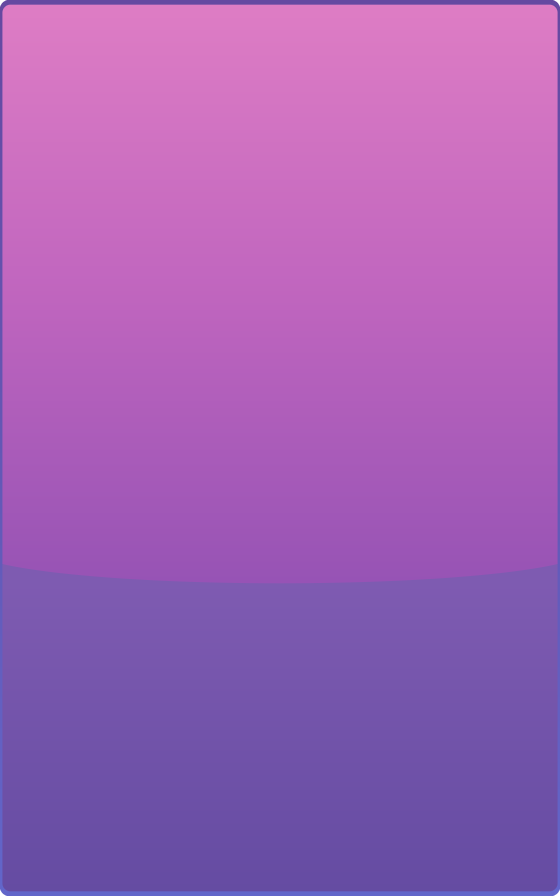
Reproduce this background procedurally as a Shadertoy shader.

```glsl
// A rounded panel: a glossy pink-to-violet upper field with a bowed lower edge
// rests on an indigo base, inside a thin violet-to-blue frame.
// Built from rounded-box distances, an elliptic arc and vertical gradients.

const vec3 PINK = vec3(0.872, 0.490, 0.770);
const vec3 ORCHID = vec3(0.750, 0.396, 0.746);
const vec3 VIOLET = vec3(0.590, 0.326, 0.708);
const vec3 BASE_TOP = vec3(0.496, 0.356, 0.695);
const vec3 BASE_BOTTOM = vec3(0.394, 0.295, 0.635);
const vec3 FRAME_TOP = vec3(0.395, 0.285, 0.630);
const vec3 FRAME_BOTTOM = vec3(0.385, 0.400, 0.790);
const vec3 OUTSIDE = vec3(1.0);

// Signed distance to a centred box with rounded corners.
float roundedBox(vec2 p, vec2 halfSize, float radius) {
    vec2 q = abs(p) - halfSize + radius;
    return length(max(q, 0.0)) + min(max(q.x, q.y), 0.0) - radius;
}

// Antialiased coverage: 1 where the distance is negative.
float coverage(float dist, float pixel) {
    return clamp(0.5 - dist / pixel, 0.0, 1.0);
}

// Three colours in sequence, the middle one placed at t = middle.
vec3 threeStop(vec3 a, vec3 b, vec3 c, float middle, float t) {
    vec3 first = mix(a, b, clamp(t / middle, 0.0, 1.0));
    return mix(first, c, clamp((t - middle) / (1.0 - middle), 0.0, 1.0));
}

// Depth of the bowed edge; u runs from -1 to 1 across the panel.
float bowedEdge(float u, float lowest, float rise) {
    float reach = u / 1.1;
    return lowest - rise * (1.0 - sqrt(max(1.0 - reach * reach, 0.0)));
}

void mainImage(out vec4 fragColor, in vec2 fragCoord) {
    // Height is one unit; depth is measured down from the top.
    float pixel = 1.0 / iResolution.y;
    vec2 halfSize = 0.5 * iResolution.xy * pixel;
    vec2 p = fragCoord * pixel - halfSize;
    float depth = 0.5 - p.y;

    // Base and glossy field
    float seam = 0.651;
    vec3 base = mix(BASE_TOP, BASE_BOTTOM,
                    clamp((depth - seam) / (1.0 - seam), 0.0, 1.0));
    vec3 gloss = threeStop(PINK, ORCHID, VIOLET, 0.51, depth / seam);
    float edge = bowedEdge(p.x / halfSize.x, seam, 0.038);
    vec3 panel = mix(base, gloss, coverage(depth - edge, pixel));

    // Frame and outer corners
    vec3 frame = mix(FRAME_TOP, FRAME_BOTTOM, depth);
    vec2 border = vec2(0.0027, 0.0052);
    float inner = roundedBox(p, halfSize - border, 0.009);
    float outer = roundedBox(p, halfSize + 0.5 * pixel, 0.012);
    vec3 color = mix(frame, panel, coverage(inner, pixel));
    color = mix(OUTSIDE, color, coverage(outer, pixel));

    fragColor = vec4(color, 1.0);
}
```
